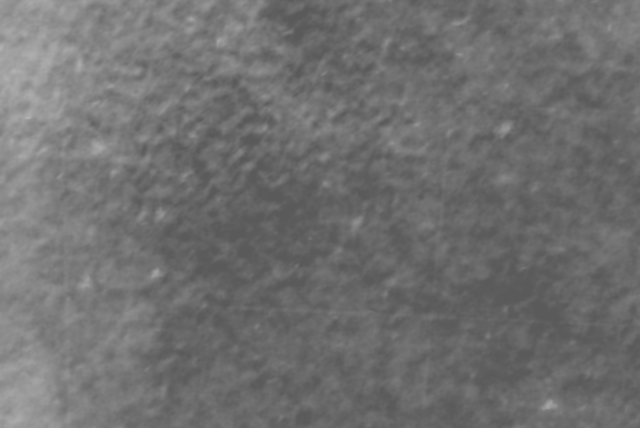
Reproduce this texture procedurally as a Shadertoy shader.

```glsl
// A worn grey stone wall under soft light, bright at the left and dim in the middle.
// Layered value noise gives the mottling, a slanted relief gives the grains,
// and scattered pale flecks and faint scratches lie on top.

const vec3 STONE_TINT = vec3(1.0, 1.0, 1.0);
const float DARKEST = 0.35;
const float BRIGHTEST = 0.76;

float hash(vec2 p) {
    vec3 q = fract(vec3(p.xyx) * 0.1031);
    q += dot(q, q.yzx + 33.33);
    return fract((q.x + q.y) * q.z);
}

float noise(vec2 p) {
    vec2 cell = floor(p), f = fract(p);
    vec2 u = f * f * (3.0 - 2.0 * f);
    float low = mix(hash(cell), hash(cell + vec2(1, 0)), u.x);
    float high = mix(hash(cell + vec2(0, 1)), hash(cell + vec2(1, 1)), u.x);
    return mix(low, high, u.y);
}

// Layered noise, centred on zero
float fbm(vec2 p, int octaves, float gain) {
    float sum = 0.0, weight = 0.5;
    for (int i = 0; i < octaves; i++) {
        sum += weight * (noise(p) - 0.5);
        p = mat2(1.6, 1.2, -1.2, 1.6) * p + 17.3;
        weight *= gain;
    }
    return sum;
}

mat2 rotation(float angle) {
    float c = cos(angle), s = sin(angle);
    return mat2(c, -s, s, c);
}

// Soft round falloff: one at the centre, fading beyond the radius
float glow(vec2 p, vec2 centre, vec2 radius) {
    vec2 d = (p - centre) / radius;
    return exp(-dot(d, d));
}

// Large scale light across the wall
float groundTone(vec2 p) {
    vec2 w = p + 0.22 * vec2(fbm(p * 4.0, 3, 0.5), fbm(p * 4.0 + 40.0, 3, 0.5));
    float tone = 0.405;
    tone += 0.09 * smoothstep(0.6, 0.0, w.x);
    tone += 0.05 * smoothstep(0.19, 0.09, w.x);
    tone += 0.07 * smoothstep(0.6, 1.0, w.y) * smoothstep(0.72, 0.58, w.x);
    tone += 0.09 * glow(w, vec2(1.5, 0.9), vec2(0.19, 0.11));
    tone += 0.06 * glow(w, vec2(0.0, 0.05), vec2(0.12, 0.1));
    tone += 0.03 * glow(w, vec2(0.95, 0.78), vec2(0.4, 0.16));
    tone -= 0.04 * glow(w, vec2(0.72, 0.42), vec2(0.26, 0.2));
    tone -= 0.025 * glow(w, vec2(1.25, 0.25), vec2(0.25, 0.2));
    return tone;
}

// Grains stretched along the up-right diagonal, lit from one side
float grainRelief(vec2 p, float scale) {
    vec2 warped = p + 0.012 * vec2(noise(p * 30.0), noise(p * 30.0 + 9.0));
    vec2 q = rotation(0.65) * warped * vec2(scale);
    q.x *= 0.7;
    vec2 toLight = vec2(0.15, 0.5);
    return fbm(q + toLight, 2, 0.5) - fbm(q - toLight, 2, 0.5);
}

// Ragged pale flecks, at most one in each cell of the given size
float flecks(vec2 p, float size, float share, float radius, float seed) {
    vec2 ragged = p + radius * 1.3 * vec2(fbm(p * 60.0, 2, 0.5), fbm(p * 60.0 + 5.0, 2, 0.5));
    vec2 g = ragged / size, home = floor(g);
    float light = 0.0;
    for (int y = -1; y <= 1; y++) {
        for (int x = -1; x <= 1; x++) {
            vec2 cell = home + vec2(x, y), key = cell + seed;
            vec2 centre = cell + vec2(hash(key + 3.1), hash(key + 7.7));
            vec2 d = rotation(1.2 * hash(key + 1.9)) * (g - centre) * size;
            float reach = radius * mix(0.6, 1.2, hash(key + 5.3));
            float strength = step(hash(key), share) * mix(0.5, 1.0, hash(key + 9.4));
            light = max(light, strength * glow(d, vec2(0.0), reach * vec2(1.3, 0.75)));
        }
    }
    return light;
}

// Faint broken line from a to b
float scratch(vec2 p, vec2 a, vec2 b, float width) {
    vec2 along = b - a;
    float t = clamp(dot(p - a, along) / dot(along, along), 0.0, 1.0);
    float d = length(p - a - along * t) + 0.004 * fbm(p * 25.0, 2, 0.5);
    float fade = smoothstep(0.0, 0.15, t) * smoothstep(1.0, 0.85, t);
    return exp(-d * d / (width * width)) * fade * (0.35 + 0.65 * noise(p * 22.0));
}

void mainImage(out vec4 fragColor, in vec2 fragCoord) {
    vec2 p = fragCoord / iResolution.y;

    // Ground light and mottling
    float tone = groundTone(p);
    tone += 0.11 * fbm(p * 7.0 + 3.0, 3, 0.55);
    tone += 0.15 * fbm(rotation(0.5) * p * vec2(30.0, 36.0), 3, 0.65);

    // Grains, strongest in the upper left
    float rough = 0.3 + 0.7 * glow(p, vec2(0.5, 0.75), vec2(0.5, 0.32));
    tone += 0.19 * rough * grainRelief(p, 56.0);

    // Flecks, small and large
    tone += 0.13 * flecks(p, 0.06, 0.3, 0.010, 11.0) * (0.4 + 0.6 * rough);
    tone += 0.19 * flecks(p, 0.21, 0.35, 0.018, 53.0);

    // Scratches
    tone += 0.04 * scratch(p, vec2(0.36, 0.29), vec2(1.55, 0.235), 0.005);
    tone += 0.025 * scratch(p, vec2(0.85, 0.76), vec2(1.55, 0.735), 0.005);
    tone += 0.03 * scratch(p, vec2(1.06, 0.82), vec2(0.98, -0.05), 0.005);
    tone += 0.025 * scratch(p, vec2(0.145, 0.75), vec2(0.165, -0.1), 0.006);

    // Soft floor keeps the shadows flat
    float lift = tone - DARKEST;
    tone = DARKEST + 0.5 * (lift + sqrt(lift * lift + 0.0003));
    fragColor = vec4(STONE_TINT * min(tone, BRIGHTEST), 1.0);
}
```
